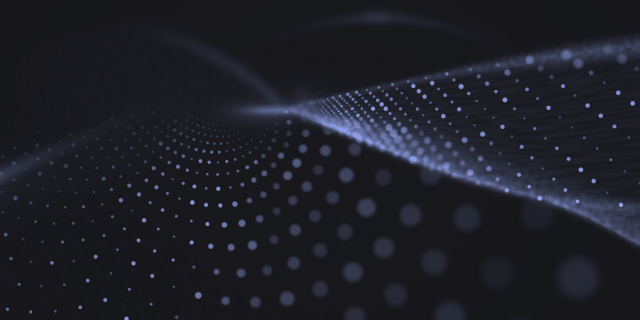
Give the GLSL for this background, as a Shadertoy shader.

```glsl
const vec2 HUB = vec2(0.78, 0.655);

float hash(vec2 c) { return fract(sin(dot(c, vec2(127.1, 311.7))) * 43758.5); }

vec2 gradient(vec2 c) {
    float a = 6.2832 * hash(c);
    return vec2(cos(a), sin(a));
}

float gradientNoise(vec2 p) {
    vec2 i = floor(p), f = fract(p), w = f * f * (3.0 - 2.0 * f);
    vec2 e = vec2(0, 1);
    return mix(mix(dot(gradient(i), f), dot(gradient(i + e.yx), f - e.yx), w.x),
               mix(dot(gradient(i + e), f - e), dot(gradient(i + 1.0), f - 1.0), w.x), w.y);
}

float glow(float d, float width) { return exp(-d * d / (width * width)); }

float disc(float d, float radius, float blur) {
    float soft = blur + 0.7 / iResolution.y;
    return 1.0 - smoothstep(max(radius - soft, 0.0), radius + soft, d);
}

// Ribbon outline, with s measured rightward from its tip
float ribbonTop(float s) { return 0.661 + 0.25 * s - 0.065 * s * s; }
float ribbonBottom(float s) { return 0.654 - 0.4 * s + 0.042 * glow(s - 0.87, 0.25); }
float ribbonFold(float s) { return max(ribbonBottom(s), 0.443 - 0.08 * s); }

// Dots on spiral lanes that spread from the hub and defocus to the right
float sheetDots(vec2 p) {
    vec2 q = p - HUB;
    float r = length(q) + 0.001, a = atan(-q.y, -q.x), sum = 0.0;
    float lane = round(log(max(1.0 + (a - 0.5 * log(r / 0.6)) / 0.7, 0.1)) / 0.07);
    for (int k = -1; k <= 1; k++) {
        float j = lane + float(k), grow = exp(0.07 * j), spacing = 0.05 * grow;
        float nearest = round(log(r / 0.6) / spacing);
        for (int m = -1; m <= 1; m++) {
            float i = nearest + float(m), logR = i * spacing;
            float turn = 0.7 * (grow - 1.0) + 0.5 * logR;
            vec2 center = HUB - 0.6 * exp(logR) * vec2(cos(turn), sin(turn));
            float defocus = max(0.0, center.x - 0.63 - 0.5 * (center.y - 0.25));
            float h = hash(vec2(i, j));
            float radius = min(0.0035 + 0.0035 * h * h, 0.025 * r) + 0.045 * defocus;
            float power = (0.4 + 0.6 * h) / (1.0 + 5.0 * defocus);
            sum += power * disc(length(p - center), radius, 0.018 * defocus);
        }
    }
    return sum * smoothstep(-0.1, 1.0, a) * smoothstep(0.03, 0.22, r);
}

// Dots on sheared columns between the ribbon edges
float ribbonDots(vec2 p, float s, float v) {
    vec2 cell = round(vec2((log(s) - 0.6 * v) / 0.14, v * 14.0));
    float sum = 0.0;
    for (int k = -1; k <= 1; k++)
    for (int m = -1; m <= 1; m++) {
        vec2 id = cell + vec2(k, m);
        float row = id.y / 14.0;
        if (row < -0.01 || row > 1.01) continue;
        float t = exp(id.x * 0.14 + 0.6 * row);
        vec2 center = vec2(0.9 + t, mix(ribbonTop(t), ribbonFold(t), row));
        float h = hash(id + 31.0);
        float defocus = smoothstep(0.4, 1.1, t) * (1.0 - smoothstep(0.0, 0.22, row))
                      + 0.5 * smoothstep(0.45, 0.8, row) * (1.0 - smoothstep(0.4, 0.8, t));
        float radius = min(0.0035 + 0.004 * h * h, 0.025 * t) + 0.011 * defocus;
        float power = (0.35 + 0.65 * h) / (1.0 + 2.2 * defocus);
        sum += power * disc(length(p - center), radius, 0.009 * defocus);
    }
    return sum * smoothstep(0.04, 0.2, s);
}

void mainImage(out vec4 fragColor, in vec2 fragCoord) {
    vec2 p = fragCoord / iResolution.y;
    p.x *= 2.0 * iResolution.y / iResolution.x;
    float s = max(p.x - 0.9, 0.001);
    float top = ribbonTop(s), bottom = ribbonBottom(s), fold = ribbonFold(s);
    float v = (top - p.y) / (top - fold);
    float started = smoothstep(0.88, 0.96, p.x);
    float below = p.y - bottom;

    // Distant hill and streak
    float x = p.x - 0.47;
    float crest = p.y - (0.9 - 0.2 * x - 0.85 * x * x);
    float light = 0.13 * glow(crest, 0.028) * smoothstep(0.3, 0.85, p.x) * (1.0 - smoothstep(0.84, 0.93, p.x));
    float hill = glow(length((p - vec2(0.5, 0.72)) / vec2(1.6, 1.0)), 0.2);
    light += hill * (0.025 + 0.035 * gradientNoise(p * vec2(65, 28))) * (1.0 - smoothstep(-0.02, 0.03, crest));
    light += 0.1 * glow(p.y - 0.945 + 0.65 * pow(p.x - 1.18, 2.0), 0.018) * glow(p.x - 1.2, 0.22);
    light += 0.08 * glow(length((p - vec2(1.18, 0.948)) / vec2(2.0, 1.0)), 0.025);

    // Left sheet: dots, wires and the haze on its far ridge
    float sheetMask = 1.0 - started * smoothstep(-0.02, 0.0, below);
    light += 0.95 * sheetDots(p) * sheetMask;
    float wires = gradientNoise(vec2(p.x * 45.0 + p.y * 25.0, p.y * 75.0 - p.x * 20.0));
    light += 0.05 * max(wires, 0.0) * glow(length((p - vec2(0.35, 0.25)) / vec2(1.5, 1.0)), 0.33);
    light += 0.24 * glow(p.y - 0.45 - 0.45 * p.x, 0.025) * exp(-p.x * 6.0);
    light += 0.05 * glow(p.y - 0.41 - 0.3 * p.x, 0.09) * exp(-p.x * 2.5);

    // Ribbon body, threads and dots
    float inside = started * smoothstep(-0.006, 0.006, below) * (1.0 - smoothstep(-0.006, 0.012, p.y - top));
    float threads = gradientNoise(vec2(log(s) * 7.0 - v * 4.0, v * 40.0 + s * 9.0));
    light += inside * (0.045 + 0.06 * threads + 0.1 * glow(s - 0.3, 0.25) * smoothstep(0.2, 1.0, v));
    light += 0.9 * ribbonDots(p, s, v) * started;

    // Ribbon edges: soft inward haze, brighter rim, folded underside
    float rim = started * (0.4 + 0.6 * glow(s - 0.42, 0.42));
    float grain = 1.0 + 0.6 * gradientNoise(p * 55.0);
    light += rim * grain * (0.28 * glow(below - 0.008, below > 0.008 ? 0.07 : 0.018) + 0.3 * glow(below - 0.006, 0.013));
    float underside = smoothstep(0.7, 0.85, s) * inside;
    light += underside * (0.13 * smoothstep(-0.01, 0.02, fold - p.y) + 0.17 * glow(p.y - fold, 0.018)) * grain;
    float upperWidth = 0.01 + 0.018 * smoothstep(0.3, 1.1, s);
    light += started * grain * (0.12 + 0.16 * smoothstep(0.1, 0.9, s)) * glow(p.y - top, upperWidth);

    // Bright knot where the surfaces meet
    light += 0.42 * glow(length((p - vec2(0.86, 0.655)) / vec2(6.5, 1.0)), 0.014);
    light += 0.14 * glow(length((p - vec2(0.83, 0.65)) / vec2(3.0, 1.0)), 0.04);

    vec3 night = vec3(0.085, 0.086, 0.103) + 0.008 * glow(length(p - vec2(1.0, 0.6)), 0.8);
    vec3 periwinkle = vec3(0.55, 0.62, 0.9);
    fragColor = vec4(mix(night, periwinkle, clamp(light, 0.0, 1.0)), 1.0);
}
```
